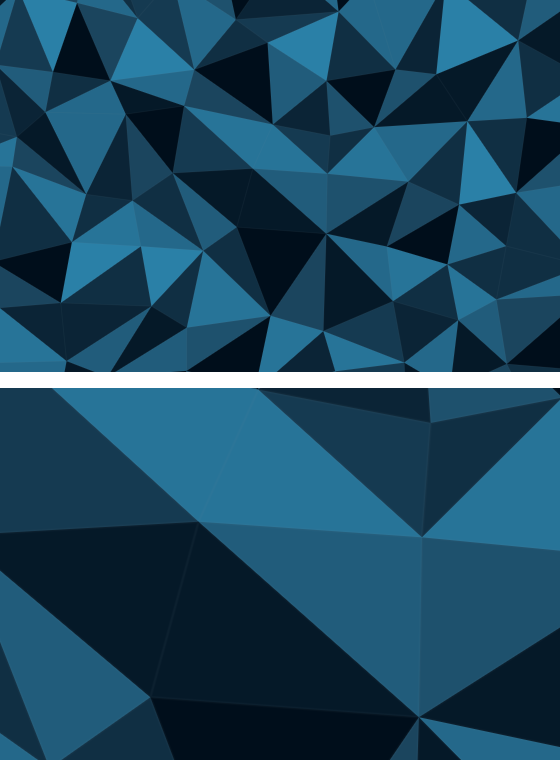
Top, the full canvas; bottom, a detail of the centre.
A WebGL 2 fragment shader for this background:

```glsl
#version 300 es
precision highp float;
// Low-poly mosaic of flat triangles in deep navy to bright teal blue.
// A jittered grid gives the corners; every cell is split along its better
// diagonal, and each triangle takes one shade from a weighted ramp.

uniform vec2 u_resolution;
out vec4 fragColor;

const float ROWS = 6.0;            // grid rows over the canvas height
const float CELL_ASPECT = 1.04;    // cell width over cell height
const float JITTER = 0.36;         // largest corner shift, in cells
const float SEAM_WIDTH = 0.009;    // half width of the hairline, in cells
const float SEAM_STRENGTH = 0.07;

const vec3 NAVY = vec3(0.0, 0.055, 0.105);
const vec3 STEEL = vec3(0.105, 0.27, 0.37);
const vec3 TEAL = vec3(0.165, 0.50, 0.655);
const vec3 SEAM = vec3(0.42, 0.52, 0.56);

// Upper bounds of the cumulative area share of each shade, dark to bright.
const int SHADES = 11;
const float SHARE[SHADES] = float[](0.09, 0.18, 0.29, 0.40, 0.48, 0.55,
                                    0.62, 0.71, 0.80, 0.94, 1.0);

uint hash(ivec2 id, uint seed) {
  uint h = uint(id.x) * 73856093u ^ uint(id.y) * 19349663u ^ seed * 83492791u;
  h = (h ^ (h >> 16)) * 0x7feb352du;
  h = (h ^ (h >> 15)) * 0x846ca68bu;
  return h ^ (h >> 16);
}

float random(ivec2 id, uint seed) {
  return float(hash(id, seed) >> 8) / 16777216.0;
}

vec2 corner(ivec2 id) {
  vec2 shift = vec2(random(id, 1u), random(id, 2u)) * 2.0 - 1.0;
  return (vec2(id) + JITTER * shift) * vec2(CELL_ASPECT, 1.0);
}

float cross2(vec2 a, vec2 b) {
  return a.x * b.y - a.y * b.x;
}

// Positive for a counter-clockwise triangle, larger when it is less thin.
float quality(vec2 a, vec2 b, vec2 c) {
  vec2 u = b - a, v = c - b, w = a - c;
  return cross2(u, v) / (dot(u, u) + dot(v, v) + dot(w, w));
}

// Signed distance to the line from a to b, positive on its left.
float side(vec2 p, vec2 a, vec2 b) {
  return cross2(normalize(b - a), p - a);
}

// Each block of 2 x 2 cells deals its eight triangles evenly spread ranks.
float shadeRank(ivec2 id, int part, uint seed) {
  ivec2 block = id >> 1;
  int slot = (id.x & 1) + 2 * (id.y & 1) + 4 * part;
  int stride = 2 * int(hash(block, seed) & 3u) + 1;
  int offset = int(hash(block, seed + 1u) & 7u);
  float spread = random(id, seed + 2u + uint(part));
  return (float((slot * stride + offset) & 7) + spread) / 8.0;
}

vec3 shade(float rank) {
  int level = 0;
  for (int i = 0; i < SHADES - 1; i++) level += int(rank > SHARE[i]);
  float t = 2.0 * float(level) / float(SHADES - 1);
  return t < 1.0 ? mix(NAVY, STEEL, t) : mix(STEEL, TEAL, t - 1.0);
}

// Adds a triangle, weighted by how much of the pixel it covers.
void addTriangle(inout vec4 sum, inout float edge, vec2 p, float pixel,
                 vec2 a, vec2 b, vec2 c, float rank) {
  float d = min(side(p, a, b), min(side(p, b, c), side(p, c, a)));
  float cover = clamp(d / pixel + 0.5, 0.0, 1.0);
  if (cover > 0.0) sum += cover * vec4(shade(rank), 1.0);
  edge = min(edge, abs(d));
}

void main() {
  float pixel = ROWS / u_resolution.y;
  vec2 p = gl_FragCoord.xy * pixel;
  ivec2 home = ivec2(floor(p / vec2(CELL_ASPECT, 1.0)));
  vec4 sum = vec4(0.0);
  float edge = 1.0;

  // Jittered cells can reach into their neighbours.
  for (int y = -1; y <= 1; y++) {
    for (int x = -1; x <= 1; x++) {
      ivec2 id = home + ivec2(x, y);
      vec2 a = corner(id), b = corner(id + ivec2(1, 0));
      vec2 c = corner(id + ivec2(1, 1)), d = corner(id + ivec2(0, 1));
      float rising = min(quality(a, b, c), quality(a, c, d));
      float falling = min(quality(a, b, d), quality(b, c, d));
      bool rise = rising > falling;
      float first = shadeRank(id, 0, 11u), second = shadeRank(id, 1, 11u);
      addTriangle(sum, edge, p, pixel, a, b, rise ? c : d, first);
      addTriangle(sum, edge, p, pixel, rise ? a : b, c, d, second);
    }
  }

  // Flat fill with faint hairlines along the joints.
  vec3 color = sum.rgb / max(sum.a, 0.001);
  float seam = 1.0 - smoothstep(0.0, SEAM_WIDTH + 0.5 * pixel, edge);
  fragColor = vec4(mix(color, SEAM, SEAM_STRENGTH * seam), 1.0);
}
```
